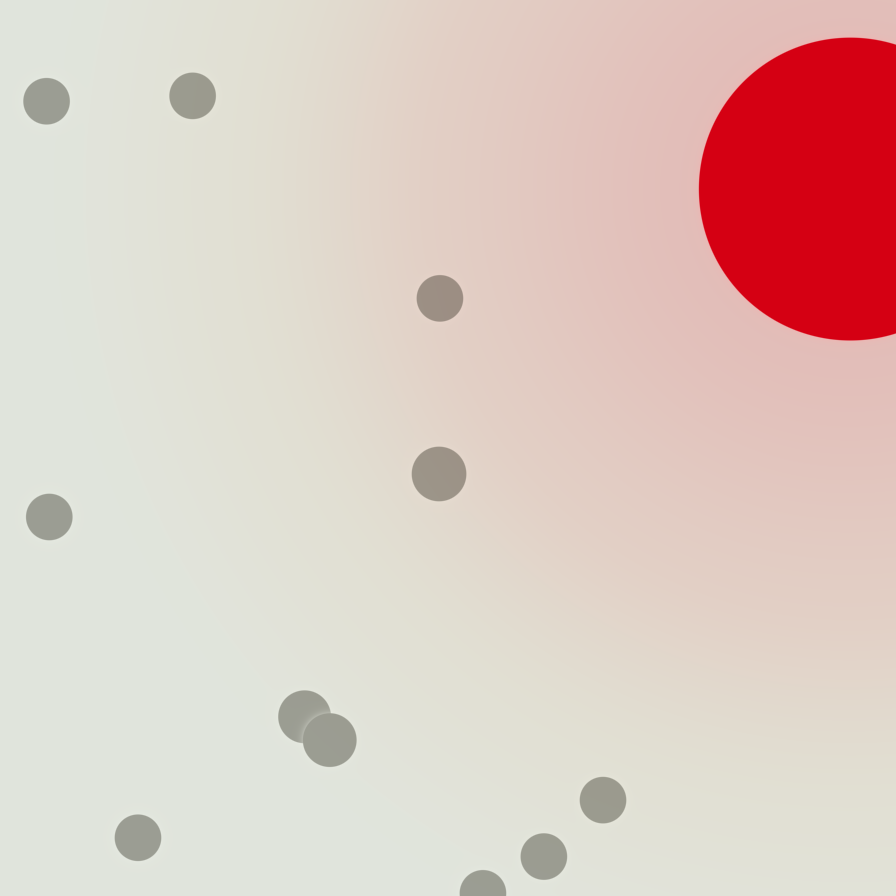
A WebGL 1 fragment shader for this background:

```glsl
precision highp float;
// Pale paper with a red disc, its soft rosy glow and short trails of grey dots.

uniform vec2 u_resolution;

const vec3 MIST  = vec3(0.880, 0.895, 0.862);
const vec3 CREAM = vec3(0.883, 0.875, 0.826);
const vec3 SAND  = vec3(0.885, 0.822, 0.780);
const vec3 ROSE  = vec3(0.888, 0.735, 0.718);
const vec3 RIM   = vec3(0.950, 0.700, 0.690);
const vec3 RED   = vec3(0.835, 0.000, 0.075);
const vec3 DOT_TINT = vec3(0.690, 0.688, 0.668);

const vec2 SUN_CENTER = vec2(0.949, 0.789);
const float SUN_RADIUS = 0.169;

// Coverage of a disc whose signed distance is d, softened over one pixel.
float cover(float d, float pixel) {
  return 1.0 - smoothstep(-pixel, pixel, d);
}

// Glow colour by distance from the sun: rose, sand, cream, then mist.
vec3 glow(float d) {
  vec3 color = mix(ROSE, SAND, smoothstep(0.10, 0.58, d));
  color = mix(color, CREAM, smoothstep(0.46, 0.70, d));
  return mix(color, MIST, smoothstep(0.64, 0.92, d));
}

// Lays one tinted dot with a faint pale rim over the color below.
vec3 drawDot(vec3 color, vec3 paper, float d, float pixel) {
  float rim = exp(-max(d, 0.0) / 0.0035);
  color = mix(color, min(paper * 1.05, 1.0), 0.35 * rim);
  return mix(color, paper * DOT_TINT, cover(d, pixel));
}

// Draws a trail of dots; bend curves its path.
vec3 drawTrail(vec3 color, vec3 paper, vec2 p, vec2 start, vec2 stride,
               vec2 bend, float count, float radius, float growth, float pixel) {
  for (int i = 0; i < 3; i++) {
    float k = float(i);
    if (k >= count) break;
    vec2 center = start + stride * k + bend * k * k;
    float d = length(p - center) - radius - growth * k;
    color = drawDot(color, paper, d, pixel);
  }
  return color;
}

void main() {
  float side = min(u_resolution.x, u_resolution.y);
  vec2 p = gl_FragCoord.xy / side;
  float pixel = 0.8 / side;
  vec2 straight = vec2(0.0);

  // Paper and glow
  float sunDistance = length(p - SUN_CENTER);
  vec3 paper = glow(sunDistance);
  vec3 color = paper;

  // Dot trails: top, left, middle, overlapping pair, lower right
  color = drawTrail(color, paper, p, vec2(0.052, 0.887), vec2(0.163, 0.006),
                    straight, 2.0, 0.026, 0.0, pixel);
  color = drawTrail(color, paper, p, vec2(0.055, 0.423), vec2(0.099, -0.358),
                    straight, 2.0, 0.026, 0.0, pixel);
  color = drawTrail(color, paper, p, vec2(0.491, 0.667), vec2(-0.001, -0.196),
                    straight, 2.0, 0.026, 0.0045, pixel);
  color = drawTrail(color, paper, p, vec2(0.340, 0.200), vec2(0.028, -0.026),
                    straight, 2.0, 0.0295, 0.0005, pixel);
  color = drawTrail(color, paper, p, vec2(0.673, 0.107), vec2(-0.065, -0.074),
                    vec2(-0.001, 0.011), 3.0, 0.026, 0.0, pixel);

  // Red disc with a thin pink rim
  float d = sunDistance - SUN_RADIUS;
  color = mix(color, RIM, 0.6 * exp(-max(d, 0.0) / 0.003));
  color = mix(color, RED, cover(d, pixel));

  gl_FragColor = vec4(color, 1.0);
}
```
